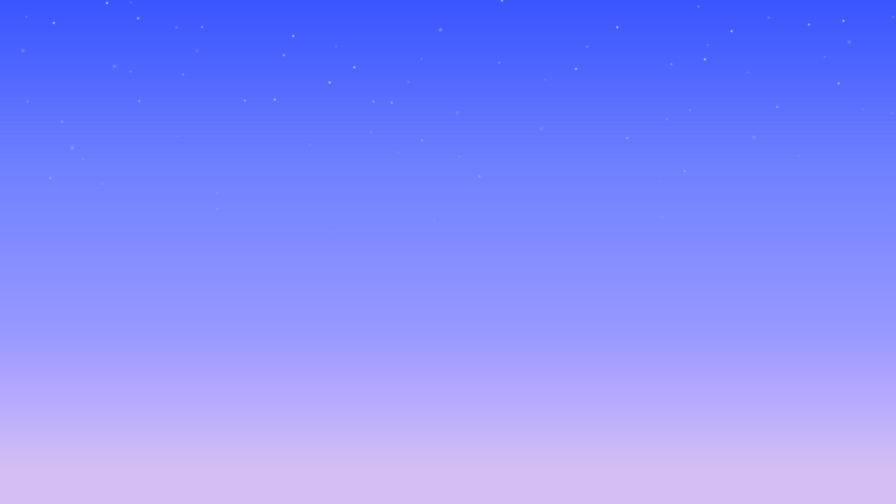
This background is drawn by a WebGL 1 fragment shader. Its source:

```glsl
precision highp float;

uniform vec2 u_resolution;

const vec3 ZENITH = vec3(0.225, 0.335, 1.0);
const vec3 HIGH_BLUE = vec3(0.265, 0.365, 1.0);
const vec3 CLEAR_BLUE = vec3(0.34, 0.425, 1.0);
const vec3 MID_BLUE = vec3(0.435, 0.505, 1.0);
const vec3 PERIWINKLE = vec3(0.60, 0.60, 1.0);
const vec3 VIOLET = vec3(0.69, 0.645, 1.0);
const vec3 LILAC = vec3(0.745, 0.69, 0.985);
const vec3 HORIZON = vec3(0.835, 0.75, 0.95);
const vec3 STAR_COLOR = vec3(0.88, 0.92, 1.0);

float hash(vec2 cell, float seed) {
  vec3 p = fract(vec3(cell.xyx + seed) * vec3(0.1031, 0.1030, 0.0973));
  p += dot(p, p.yzx + 33.33);
  return fract((p.x + p.y) * p.z);
}

// Blend towards the next colour between two depths.
vec3 blendStop(vec3 base, vec3 next, float start, float end, float depth) {
  return mix(base, next, clamp((depth - start) / (end - start), 0.0, 1.0));
}

// Vertical ramp; depth runs from 0 at the top to 1 at the bottom.
vec3 skyColor(float depth) {
  vec3 sky = blendStop(ZENITH, HIGH_BLUE, 0.0, 0.07, depth);
  sky = blendStop(sky, CLEAR_BLUE, 0.07, 0.18, depth);
  sky = blendStop(sky, MID_BLUE, 0.18, 0.335, depth);
  sky = blendStop(sky, PERIWINKLE, 0.335, 0.67, depth);
  sky = blendStop(sky, VIOLET, 0.67, 0.755, depth);
  sky = blendStop(sky, LILAC, 0.755, 0.835, depth);
  return blendStop(sky, HORIZON, 0.835, 0.935, depth);
}

// Faint horizontal haze lines around one depth.
float hazeLines(float depth, float center, float width) {
  float offset = (depth - center) / width;
  return sin(depth * 680.0) * exp(-offset * offset);
}

// One randomly placed soft dot in some of the grid cells.
float starLayer(vec2 p, float cellSize, float density, float radius, float seed) {
  vec2 grid = p / cellSize;
  vec2 cell = floor(grid);
  vec2 center = 0.1 + 0.8 * vec2(hash(cell, seed), hash(cell, seed + 17.0));
  float present = step(hash(cell, seed + 31.0), density);
  float strength = mix(0.2, 1.0, pow(hash(cell, seed + 47.0), 2.0));
  float dist = length(fract(grid) - center) * cellSize;
  return present * strength * (1.0 - smoothstep(0.0, radius, dist));
}

void main() {
  vec2 p = gl_FragCoord.xy / u_resolution.y;
  float depth = 1.0 - p.y;

  vec3 color = skyColor(depth);
  color += 0.005 * hazeLines(depth, 0.25, 0.06);

  // Stars thin out and dim towards the horizon.
  float visibility = 1.0 - smoothstep(0.05, 0.6, depth);
  float density = mix(0.12, 0.5, visibility);
  float stars = 0.0;
  for (int i = 0; i < 2; i++) {
    float layer = float(i);
    float cellSize = mix(0.075, 0.16, layer);
    float radius = mix(0.0042, 0.0062, layer);
    stars += starLayer(p, cellSize, density, radius, 5.0 + 71.0 * layer);
  }
  color = mix(color, STAR_COLOR, clamp(stars * visibility * 0.7, 0.0, 0.8));

  gl_FragColor = vec4(color, 1.0);
}
```
